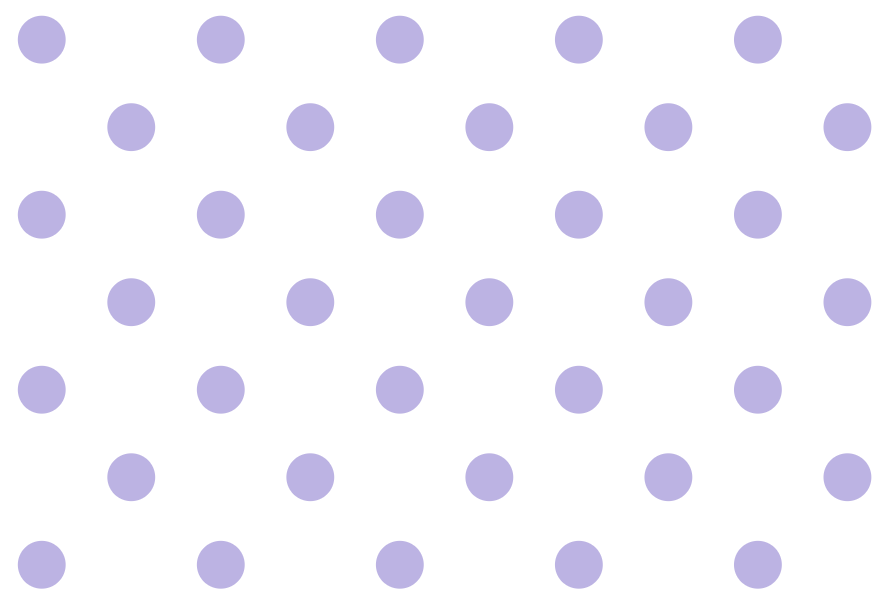
Reproduce this pattern procedurally as a Shadertoy shader.

```glsl
// Lengths are fractions of the canvas height
const vec2 PERIOD = vec2(0.2994, 0.2927);
const vec2 FIRST_DOT = vec2(0.0698, 0.0556);
const float DOT_RADIUS = 0.0400;
const vec3 PAPER_COLOR = vec3(1.0);
const vec3 DOT_COLOR = vec3(0.737, 0.702, 0.890);

// Distance to the nearest centre of a rectangular grid of points
float gridDistance(vec2 p) {
    vec2 cell = p / PERIOD;
    return length((fract(cell + 0.5) - 0.5) * PERIOD);
}

void mainImage(out vec4 fragColor, in vec2 fragCoord) {
    vec2 p = fragCoord / iResolution.y - FIRST_DOT;
    float pixel = 1.0 / iResolution.y;

    // Two grids, offset by half a period, make the staggered rows
    float dist = min(gridDistance(p), gridDistance(p - 0.5 * PERIOD)) - DOT_RADIUS;

    // One-pixel antialiased edge
    float coverage = clamp(0.5 - dist / pixel, 0.0, 1.0);
    fragColor = vec4(mix(PAPER_COLOR, DOT_COLOR, coverage), 1.0);
}
```
